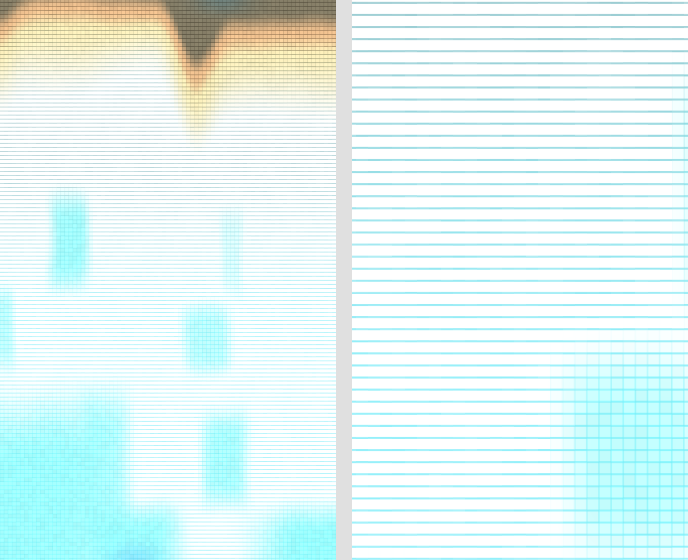
Left, the full canvas; right, a detail of the centre.
This pattern is drawn by a WebGL 2 fragment shader. Its source:

```glsl
#version 300 es
precision highp float;
uniform vec2 u_resolution;
out vec4 fragColor;

const vec2 GRID = vec2(83.0, 139.0);
const vec2 PHASE = vec2(0.0, 0.57);

// Patches: centre xy, half size zw
const vec4 PATCHES[9] = vec4[9](
  vec4(0.205, 0.570, 0.065, 0.090), vec4(0.690, 0.550, 0.038, 0.080),
  vec4(0.615, 0.395, 0.072, 0.064), vec4(0.670, 0.180, 0.075, 0.090),
  vec4(0.000, 0.410, 0.045, 0.080), vec4(0.060, 0.090, 0.310, 0.205),
  vec4(0.310, 0.150, 0.085, 0.165), vec4(0.400, 0.015, 0.150, 0.085),
  vec4(1.000, 0.010, 0.260, 0.088));
const float STRENGTHS[9] = float[9](0.85, 0.28, 0.6, 0.75, 0.55, 0.9, 0.6, 0.9, 0.95);

float hash(vec2 p) {
  return fract(sin(dot(p, vec2(127.1, 311.7))) * 4375.85);
}

float waves(vec2 p) {
  return 0.5 * sin(p.x * 11.0 + 2.0 * sin(p.y * 7.0))
       + 0.3 * sin(p.y * 19.0 - p.x * 8.0 + 1.3)
       + 0.2 * sin(p.x * 31.0 + p.y * 23.0);
}

float bell(float x, float centre, float width) {
  float d = (x - centre) / width;
  return exp(-d * d);
}

// Union of soft-edged cyan patches
float cyanAmount(vec2 p) {
  p += 0.008 * vec2(waves(p * 1.7), waves(p.yx * 1.7 + 3.0));
  float clear = 1.0;
  for (int i = 0; i < 9; i++) {
    vec2 q = abs(p - PATCHES[i].xy) / PATCHES[i].zw;
    vec2 m = 1.0 - smoothstep(vec2(0.4), vec2(1.2), q);
    clear *= 1.0 - STRENGTHS[i] * m.x * m.y;
  }
  return 1.0 - clear;
}

// Warm band: olive, tan, yellow, then white, sagging at the drop
vec3 warmBand(vec2 p) {
  float depth = 1.0 - p.y + 0.006 * waves(p * 1.5);
  depth += 0.042 * (1.0 - smoothstep(0.46, 0.56, p.x));
  depth -= 0.075 * bell(p.x, 0.585, 0.06) + 0.035 * bell(p.x, 0.0, 0.05);
  depth += 0.03 * bell(p.x, 0.42, 0.14) * smoothstep(0.06, 0.14, depth);
  vec3 olive = mix(vec3(0.53, 0.50, 0.41), vec3(0.44, 0.51, 0.49),
                   bell(p.x, 0.66, 0.08) * smoothstep(0.96, 1.0, p.y));
  vec3 col = mix(olive, vec3(0.96, 0.77, 0.57), smoothstep(0.02, 0.062, depth));
  col = mix(col, vec3(1.0, 0.95, 0.74), smoothstep(0.058, 0.10, depth));
  return mix(col, vec3(1.0), smoothstep(0.09, 0.22, depth));
}

// Coverage of a grid line, filtered to the pixel footprint
vec2 lineCoverage(vec2 d, vec2 halfWidth, vec2 pixel) {
  vec2 lo = max(d - 0.5 * pixel, -halfWidth);
  vec2 hi = min(d + 0.5 * pixel, halfWidth);
  return clamp((hi - lo) / pixel, 0.0, 1.0);
}

void main() {
  vec2 uv = gl_FragCoord.xy / u_resolution;
  vec2 g = uv * GRID + PHASE;
  vec2 id = floor(g);
  vec2 cellUv = mix(uv, (id + 0.5 - PHASE) / GRID, 0.8);

  // Cell colour
  float cyan = cyanAmount(cellUv);
  vec3 warm = warmBand(cellUv);
  float heat = clamp((1.0 - warm.b) * 3.0, 0.0, 1.0);
  vec3 col = warm * mix(vec3(1.0), vec3(0.61, 1.0, 1.0), cyan);
  float blue = bell(cellUv.x, 0.40, 0.07) * (1.0 - smoothstep(0.0, 0.045, cellUv.y));
  col = mix(col, vec3(0.53, 0.87, 0.98), 0.7 * blue);
  float tinted = max(heat, cyan);
  col *= 1.0 + 0.05 * (hash(id) - 0.5) * tinted;

  // Grid: rows run throughout, columns show only in the tinted parts
  vec2 d = 0.5 - abs(fract(g) - 0.5);
  vec2 cover = lineCoverage(d, vec2(0.07, 0.085), GRID / u_resolution);
  float wear = 0.9 + 0.1 * waves(id / GRID * 4.0) + 0.2 * (hash(id + 7.0) - 0.5);
  vec3 lineTint = mix(vec3(0.58, 0.94, 0.98), vec3(0.62, 0.78, 0.80),
                      smoothstep(0.42, 0.74, uv.y));
  lineTint = mix(lineTint, vec3(0.62, 0.61, 0.58), heat);
  float row = cover.y * wear * (1.0 - 0.5 * cyan);
  float column = cover.x * wear * max(0.5 * heat, 1.6 * cyan * (1.0 - 0.8 * cyan));
  float ink = 1.0 - (1.0 - clamp(row, 0.0, 1.0)) * (1.0 - clamp(column, 0.0, 1.0));
  col *= mix(vec3(1.0), lineTint, ink);

  fragColor = vec4(clamp(col, 0.0, 1.0), 1.0);
}
```
